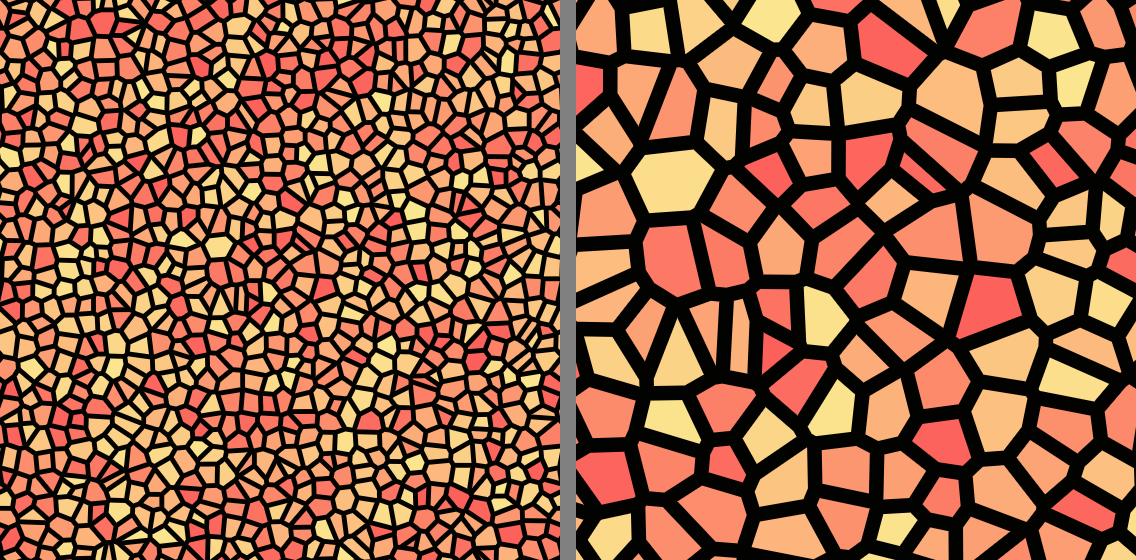
Left, the full canvas; right, a detail of the centre.
Write a Shadertoy shader that draws this pattern.

```glsl
// Tiling mosaic of flat red-to-yellow Voronoi cells separated by black joints.

const float CELLS = 30.0; // whole number of grid cells across the tile

// Integer hash (PCG style): three values in 0..1 per wrapped grid cell.
vec3 hash3(vec2 cell) {
    uvec3 v = uvec3(uvec2(mod(cell, CELLS)), 17u);
    v = v * 1664525u + 1013904223u;
    v.x += v.y * v.z; v.y += v.z * v.x; v.z += v.x * v.y;
    v ^= v >> 16u;
    v.x += v.y * v.z; v.y += v.z * v.x; v.z += v.x * v.y;
    return vec3(v >> 8u) / 16777216.0;
}

// Returns the distance to the nearest cell border and a random tone of the cell.
vec2 voronoi(vec2 p) {
    vec2 base = floor(p), nearest = vec2(0.0), nearestCell = base;
    float best = 1e3, tone = 0.0;

    // Closest seed point
    for (int y = -2; y <= 2; y++)
    for (int x = -2; x <= 2; x++) {
        vec2 cell = base + vec2(x, y);
        vec3 rnd = hash3(cell);
        vec2 seed = cell + rnd.xy - p;
        float d = dot(seed, seed);
        if (d < best) {
            best = d;
            nearest = seed;
            nearestCell = cell;
            tone = rnd.z;
        }
    }

    // Closest bisector between that seed and its neighbours
    float border = 1e3;
    for (int y = -2; y <= 2; y++)
    for (int x = -2; x <= 2; x++) {
        vec2 cell = base + vec2(x, y);
        if (cell == nearestCell) continue;
        vec2 seed = cell + hash3(cell).xy - p;
        vec2 across = seed - nearest;
        float gap = max(length(across), 1e-5);
        border = min(border, dot(0.5 * (seed + nearest), across / gap));
    }
    return vec2(border, tone);
}

void mainImage(out vec4 fragColor, in vec2 fragCoord) {
    vec2 cell = voronoi(fragCoord / iResolution.xy * CELLS);

    vec3 joint = vec3(0.008, 0.008, 0.0);
    vec3 glass = mix(vec3(0.99, 0.37, 0.355), vec3(0.985, 0.905, 0.56), cell.y);

    // Joint of constant width with an edge one pixel soft
    float pixel = CELLS / iResolution.y;
    float inside = clamp((cell.x - 0.13) / pixel + 0.5, 0.0, 1.0);
    fragColor = vec4(mix(joint, glass, inside), 1.0);
}
```
